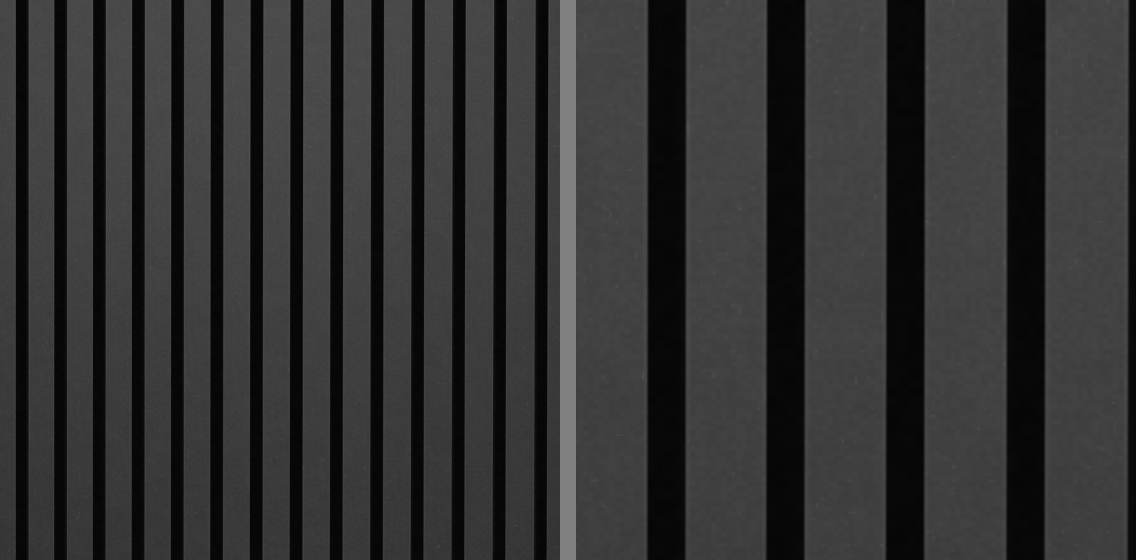
Left: the whole. Right: its middle third, enlarged.
Reproduce this texture procedurally as a WebGL 1 fragment shader.

```glsl
precision highp float;

uniform vec2 u_resolution;

// Layout, in canvas widths
const float FIRST_GROOVE = 0.0397;    // centre of the leftmost groove
const float PITCH = 0.06856;          // spacing at the left side
const float PITCH_GROWTH = 0.000219;  // quadratic widening per groove
const float GROOVE_HALF = 0.0113;
const float LEAN = 0.0033;            // sideways drift toward the lower right
const float EDGE_SOFTNESS = 0.0011;

// Tones
const vec3 SLAT_DARK = vec3(0.212);
const vec3 SLAT_LIGHT = vec3(0.285);
const vec3 GROOVE_COLOR = vec3(0.028);
const vec3 GROOVE_WALL = vec3(0.065);
const float RIM_GLOW = 0.022;

// Surface texture
const float GRAIN_SCALE = 330.0;
const float GRAIN_AMOUNT = 0.022;
const float MOTTLE_SCALE = 45.0;
const float MOTTLE_AMOUNT = 0.010;
const float SPECK_SCALE = 260.0;
const float SPECK_AMOUNT = 0.035;
const float SLAT_VARIATION = 0.008;

float hash(vec2 p) {
  return fract(sin(dot(p, vec2(127.1, 311.7))) * 43758.5453);
}

float noise(vec2 p) {
  vec2 cell = floor(p);
  vec2 f = fract(p);
  f = f * f * (3.0 - 2.0 * f);
  float low = mix(hash(cell), hash(cell + vec2(1.0, 0.0)), f.x);
  float high = mix(hash(cell + vec2(0.0, 1.0)), hash(cell + vec2(1.0, 1.0)), f.x);
  return mix(low, high, f.y);
}

// Inverts the quadratic spacing: x position to fractional groove index
float grooveIndex(float x) {
  float root = sqrt(PITCH * PITCH + 4.0 * PITCH_GROWTH * (x - FIRST_GROOVE));
  return (root - PITCH) / (2.0 * PITCH_GROWTH);
}

vec3 slatColor(vec2 uv, float slat, float edgeDistance) {
  // Broad light from above, fading toward the bottom and both sides
  float light = smoothstep(-0.1, 1.05, uv.y);
  float side = (uv.x - 0.42) / 0.58;
  light = light * (1.0 - 0.3 * side * side) + 0.12 - 0.2 * side * side;
  vec3 color = mix(SLAT_DARK, SLAT_LIGHT, light);
  color += SLAT_VARIATION * (hash(vec2(slat, 7.0)) - 0.5);

  // Fine grain, soft mottling and sparse bright specks
  color += GRAIN_AMOUNT * (noise(uv * GRAIN_SCALE) - 0.5);
  color += MOTTLE_AMOUNT * (noise(uv * MOTTLE_SCALE) - 0.5);
  color += SPECK_AMOUNT * smoothstep(0.86, 1.0, noise(uv * SPECK_SCALE + 31.0));

  // Thin catch light along the slat edges
  float rim = (edgeDistance - 0.0016) / 0.0012;
  return color + RIM_GLOW * exp(-rim * rim);
}

vec3 grooveColor(vec2 uv, float offset) {
  // The inner wall shows on the side facing away from the centre of view
  float facing = clamp((0.5 - uv.x) * 2.0, -1.0, 1.0);
  float across = offset / GROOVE_HALF * sign(facing);
  float wall = smoothstep(0.45, 0.9, across) * abs(facing);
  vec3 color = mix(GROOVE_COLOR, GROOVE_WALL, wall);
  return color + 0.012 * (noise(uv * 180.0) - 0.5);
}

void main() {
  vec2 uv = gl_FragCoord.xy / u_resolution;
  float x = uv.x * (1.0 + LEAN * (1.0 - uv.y));

  // Signed distance to the nearest groove
  float index = grooveIndex(x);
  float nearest = floor(index + 0.5);
  float offset = (index - nearest) * (PITCH + 2.0 * PITCH_GROWTH * index);
  float edgeDistance = abs(offset) - GROOVE_HALF;

  float softness = max(EDGE_SOFTNESS, 0.75 / u_resolution.x);
  float onSlat = smoothstep(-softness, softness, edgeDistance);
  vec3 slat = slatColor(uv, floor(index), edgeDistance);
  gl_FragColor = vec4(mix(grooveColor(uv, offset), slat, onSlat), 1.0);
}
```
